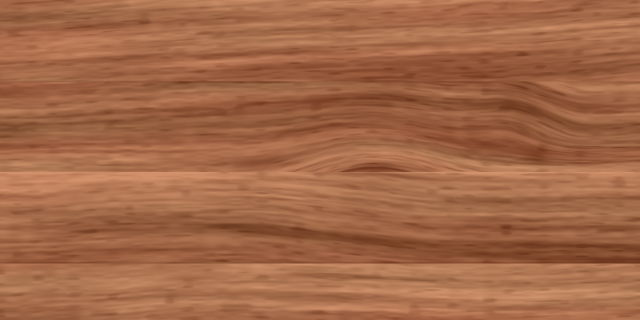
Give the GLSL for this texture, as a WebGL 2 fragment shader.

```glsl
#version 300 es
precision highp float;
uniform vec2 u_resolution;
out vec4 fragColor;

float hash(ivec2 cell) {
    uint n = uint(cell.x) * 1597334677u ^ uint(cell.y) * 3812015801u;
    n = (n ^ (n >> 15)) * 2246822519u;
    n = (n ^ (n >> 13)) * 3266489917u;
    return float((n ^ (n >> 16)) >> 8) / 16777216.0;
}

// Value noise centred on zero
float noise(vec2 p) {
    ivec2 i = ivec2(floor(p));
    vec2 f = fract(p);
    f = f * f * (3.0 - 2.0 * f);
    float low = mix(hash(i), hash(i + ivec2(1, 0)), f.x);
    float high = mix(hash(i + ivec2(0, 1)), hash(i + ivec2(1, 1)), f.x);
    return mix(low, high, f.y) - 0.5;
}

// Soft elliptical spot
float spot(vec2 p, vec2 centre, vec2 radius) {
    vec2 d = (p - centre) / radius;
    return exp(-dot(d, d));
}

// Grain height after bending around the arch and the knot
float grainHeight(vec2 p, float plank) {
    float v = p.y - 0.05 * noise(vec2(p.x * 1.3, p.y * 3.0) + plank * 17.0);
    v -= 0.006 * noise(p * vec2(6.0, 9.0) + plank * 5.0);
    if (plank == 2.0) {
        float rise = p.y - 0.463;
        v -= 0.13 * exp(-pow((p.x - 1.17) / 0.24, 2.0) - rise / 0.15);
        v += 0.065 * smoothstep(1.54, 1.84, p.x) * smoothstep(0.0, 0.12, rise);
        v -= 0.025 * spot(p, vec2(1.6, 0.62), vec2(0.16, 0.1));
    }
    if (plank == 3.0) v -= 0.05 * p.x;
    if (plank == 1.0) v += 0.035 * smoothstep(0.3, 1.5, p.x);
    return v;
}

vec3 wood(vec2 p) {
    // Four boards, counted from the bottom
    float plank = step(0.177, p.y) + step(0.463, p.y) + step(0.745, p.y);
    float v = grainHeight(p, plank);
    vec2 g = vec2(p.x, v) + plank * vec2(7.3, 3.1);

    // Broad bands, growth lines and fine fibres
    float tone = 0.5;
    tone += 0.50 * noise(g * vec2(0.8, 11.0));
    tone += 0.50 * noise(g * vec2(1.1, 34.0) + 40.0);
    tone += 0.46 * noise(g * vec2(1.8, 72.0) + 80.0);
    tone += 0.36 * noise(g * vec2(5.0, 125.0) + 120.0);
    tone += 0.26 * noise(g * vec2(26.0, 150.0) + 160.0);
    tone += 0.16 * noise(p * vec2(5.0, 7.0) + 200.0);

    // Short dark pores
    float pore = noise(g * vec2(17.0, 105.0) + 240.0);
    tone -= 0.24 * smoothstep(0.2, 0.45, pore);

    // Shading across each board
    if (plank == 0.0) tone += 0.10;
    if (plank == 1.0) tone += mix(-0.20, 0.20, smoothstep(0.19, 0.45, p.y));
    if (plank == 2.0) tone -= 0.06 + 0.10 * smoothstep(0.58, 0.72, p.y);
    if (plank == 3.0) {
        tone += 0.07;
        tone -= 0.30 * spot(p, vec2(0.1, 0.95), vec2(0.7, 0.045));
    }

    // Dark heart of the arch, knot and shadow at the bend
    if (plank == 2.0) {
        tone -= 0.42 * spot(p, vec2(1.18, 0.478), vec2(0.065, 0.016));
        tone -= 0.30 * spot(p, vec2(0.86, 0.49), vec2(0.08, 0.014));
        tone -= 0.32 * spot(p, vec2(1.68, 0.505), vec2(0.035, 0.028));
        tone -= 0.22 * spot(p, vec2(1.63, 0.67), vec2(0.07, 0.06));
    }

    // Joints between the boards
    float patchy = 0.7 + noise(vec2(p.x * 5.0, plank));
    tone -= 0.26 * patchy * smoothstep(0.005, 0.001, abs(p.y - 0.745));
    tone += 0.28 * patchy * smoothstep(0.005, 0.001, abs(p.y - 0.461));
    tone -= 0.18 * patchy * smoothstep(0.005, 0.001, abs(p.y - 0.179));

    vec3 colour = mix(vec3(0.50, 0.283, 0.172), vec3(0.765, 0.525, 0.38), clamp(tone, -0.25, 1.2));
    // Slight drift between rosy and golden brown
    float hue = noise(g * vec2(1.5, 16.0) + 300.0);
    return colour + vec3(0.012, -0.012, -0.006) * hue * 2.0;
}

void main() {
    // Four samples per pixel
    vec3 colour = vec3(0.0);
    for (int i = 0; i < 4; i++) {
        vec2 offset = vec2(i & 1, i >> 1) * 0.5 - 0.25;
        colour += wood((gl_FragCoord.xy + offset) / u_resolution.y);
    }
    fragColor = vec4(colour * 0.25, 1.0);
}
```
